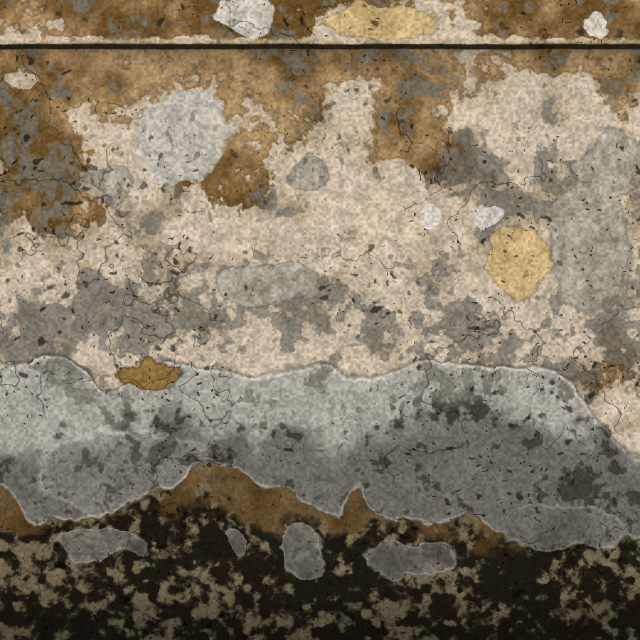
Write a WebGL 2 fragment shader that draws this texture.

```glsl
#version 300 es
precision highp float;
// Weathered plaster wall: ledge, ochre stains, flaking pale coat, grey render, sooty base.
#define LEDGE_Y 0.927
#define RENDER_TOP 0.425
#define RENDER_BOTTOM 0.182
#define SOOT_TOP 0.165
#define WARP 0.045
#define GRAIN 0.26
#define PIT_DEPTH 0.55
#define CRACK_DEPTH 0.35
uniform vec2 u_resolution;
out vec4 fragColor;

const vec3 PALE = vec3(.79, .725, .635), WHITE = vec3(.82, .8, .76), CREAM = vec3(.8, .68, .46);
const vec3 TAN = vec3(.65, .535, .38), BROWN = vec3(.43, .32, .17), SOOT = vec3(.12, .105, .075);
const vec3 LIGHT_GREY = vec3(.66, .645, .605), SLATE = vec3(.42, .41, .38);

// Flakes: centre xy, radii zw.
const vec4 WHITE_FLAKES[5] = vec4[5](
  vec4(.28, .785, .075, .07), vec4(.672, .668, .018, .018), vec4(.765, .668, .032, .018),
  vec4(.385, .975, .045, .028), vec4(.93, .96, .022, .015));
const vec4 GREY_FLAKES[5] = vec4[5](
  vec4(.92, .61, .065, .1), vec4(.955, .745, .055, .05), vec4(.165, .71, .035, .035),
  vec4(.475, .72, .03, .03), vec4(.42, .555, .09, .035));
const vec4 SLATE_FLAKES[5] = vec4[5](
  vec4(.155, .146, .068, .024), vec4(.475, .14, .032, .037), vec4(.64, .128, .07, .03),
  vec4(.37, .145, .018, .025), vec4(.88, .175, .11, .035));

float hash(vec2 p) {
  vec3 q = fract(p.xyx * .1031);
  q += dot(q, q.yzx + 33.33);
  return fract((q.x + q.y) * q.z);
}
float noise(vec2 p) {
  vec2 i = floor(p), f = fract(p);
  f = f * f * (3. - 2. * f);
  return mix(mix(hash(i), hash(i + vec2(1, 0)), f.x),
             mix(hash(i + vec2(0, 1)), hash(i + 1.), f.x), f.y);
}
// Fractal noise centred on zero.
float fbm(vec2 p) {
  float sum = -.5, amp = .52;
  for (int i = 0; i < 5; i++, amp *= .5) {
    sum += amp * noise(p);
    p = mat2(1.6, 1.2, -1.2, 1.6) * p + 17.3;
  }
  return sum;
}
float rim(float d, float w) { return exp(-d * d / (w * w)); }
float cover(float d, float w) { return smoothstep(-w, w, d); }
float bump(vec2 p, float x, float y, float rx, float ry) {
  return rim(p.x - x, rx) * rim(p.y - y, ry);
}
float blob(vec2 p, vec4 b) { return 1. - length((p - b.xy) / b.zw); }
float flakes(vec2 p, vec4 list[5]) {
  float d = -1.;
  for (int i = 0; i < 5; i++) d = max(d, blob(p, list[i]));
  return d;
}
// Dark pits on a jittered grid.
float pits(vec2 p, float cells) {
  vec2 g = p * cells, id = floor(g), c = .3 + .4 * vec2(hash(id + 3.7), hash(id + 5.3));
  float r = .3 * hash(id + 9.1);
  return step(hash(id), .15) * (1. - smoothstep(r * .5, r + .08, length(fract(g) - c)));
}

void main() {
  vec2 p = gl_FragCoord.xy / u_resolution;
  float broad = fbm(p * 7. + 3.), mid = fbm(p * 22. + 40.), fine = fbm(p * 75. + 11.);
  vec2 q = p + WARP * vec2(mid + .3 * fine, fbm(p * 20. + 70.));
  float above = step(LEDGE_Y, p.y);

  // Ochre stain against the pale coat.
  float stain = -.44 + .68 * smoothstep(.64, .91, p.y) + .9 * broad + .5 * mid + .45 * fine
    + .55 * bump(p, .36, .71, .08, .11) + .45 * bump(p, .66, .765, .13, .05)
    + .4 * bump(p, .08, .68, .13, .06) + .3 * bump(p, .95, .43, .07, .12)
    - .35 * bump(p, .55, .82, .05, .06) - .5 * bump(p, .8, .77, .13, .06)
    - .55 * bump(p, .03, .875, .04, .02) - .5 * bump(p, .84, .86, .1, .025)
    - above * (.3 * bump(p, .56, .97, .15, .04) + .25 * rim(p.y - .938, .008));
  float brown = broad + mid + .35 * bump(p, .36, .69, .08, .1) + .2 * above - .12;
  vec3 pale = mix(PALE, vec3(.7, .63, .52), cover(mid + .5 * broad - .08, .16));
  vec3 col = mix(pale, mix(TAN, BROWN, cover(brown, .25)), cover(stain, .045));
  col *= 1. - .13 * rim(stain - .05, .04);

  // Grey weathering, then flakes.
  float grime = .8 * fine + mid + .5 * broad - .22 + .27 * rim(p.y - .49, .07)
    + .24 * bump(p, .8, .76, .1, .06);
  col = mix(col, SLATE, .75 * cover(grime, .08));
  float grey = flakes(q, GREY_FLAKES);
  float cream = max(blob(q, vec4(.81, .59, .047, .052)), blob(q, vec4(.59, .968, .1, .025)));
  col = mix(col, vec3(.62, .595, .54) + .2 * fine, .8 * cover(grey, .05));
  col = mix(col, WHITE - .1 * bump(p, .28, .78, .1, .1), .9 * cover(flakes(q, WHITE_FLAKES), .06));
  col = mix(col, CREAM, .8 * cover(cream, .05));
  col *= 1. - .15 * (rim(grey, .05) + rim(cream, .06));

  // Ledge and its shadow.
  float under = LEDGE_Y - p.y + .003 * mid;
  col = mix(col, vec3(.74, .67, .54), .7 * rim(under + .008, .004));
  col *= 1. - .3 * exp(-max(under, 0.) * 60.) * step(0., under);
  col = mix(col, SOOT, .93 * (1. - smoothstep(.0025, .0055, abs(under))));

  // Grey render: pale above, slate below.
  float render = RENDER_TOP - p.y + .009 * sin(p.x * 31. - .6) - .035 * rim(p.x - .17, .03)
    - .12 * smoothstep(.82, 1., p.x) + .035 * mid + .025 * broad;
  float slate = .325 - p.y + .13 * broad + .09 * mid + .06 * fine;
  float slab = blob(q, vec4(.2, .26, .14, .065)), ochreChip = blob(q, vec4(.232, .413, .052, .021));
  vec3 stone = mix(LIGHT_GREY, SLATE, cover(slate, .028));
  stone = mix(stone, vec3(.51, .5, .47), .65 * cover(slab, .07));
  stone += .1 * rim(slab, .05) - .18 * cover(mid + fine - .18, .1);
  col = mix(col * (1. - .3 * rim(render, .005)), stone, cover(render, .003));
  col += .12 * rim(render - .004, .003);
  col = mix(col, vec3(.55, .44, .24), cover(ochreChip, .06)) * (1. - .3 * rim(ochreChip, .07));

  // Bare brown strip and sooty base.
  float bare = RENDER_BOTTOM - p.y + .085 * rim(p.x - .35, .13) + .05 * rim(p.x - .56, .022)
    + .055 * smoothstep(.07, 0., p.x) - .03 * smoothstep(.75, .85, p.x) + .05 * mid + .02 * broad;
  float soot = SOOT_TOP - p.y + .045 * rim(p.x - .27, .15) + .12 * mid + .08 * broad;
  float chip = flakes(q, SLATE_FLAKES), dust = cover(fine + .7 * mid + .4 * broad - .13, .13);
  col = mix(col + .13 * rim(bare + .004, .003), vec3(.37, .29, .18) + .25 * mid, cover(bare, .003));
  col = mix(col, SOOT + vec3(.3, .27, .21) * dust, cover(soot, .014) * cover(bare, .006));
  col = mix(col, SLATE - .03 + .25 * mid, .88 * cover(chip, .06)) + .09 * rim(chip - .06, .05);
  col *= 1. - .3 * (1. - smoothstep(0., .12, p.y));

  // Pits, cracks and grain.
  col *= 1. - PIT_DEPTH * max(pits(q, 48.), pits(q + .4, 110.)) * cover(broad + .08, .2);
  col *= 1. - CRACK_DEPTH * rim(fbm(p * 9. + 90.), .006) * cover(broad - .02, .06);
  col *= 1. + GRAIN * (noise(p * 260.) - .5 + 1.3 * fine);
  fragColor = vec4(clamp(col, 0., 1.), 1.);
}
```
